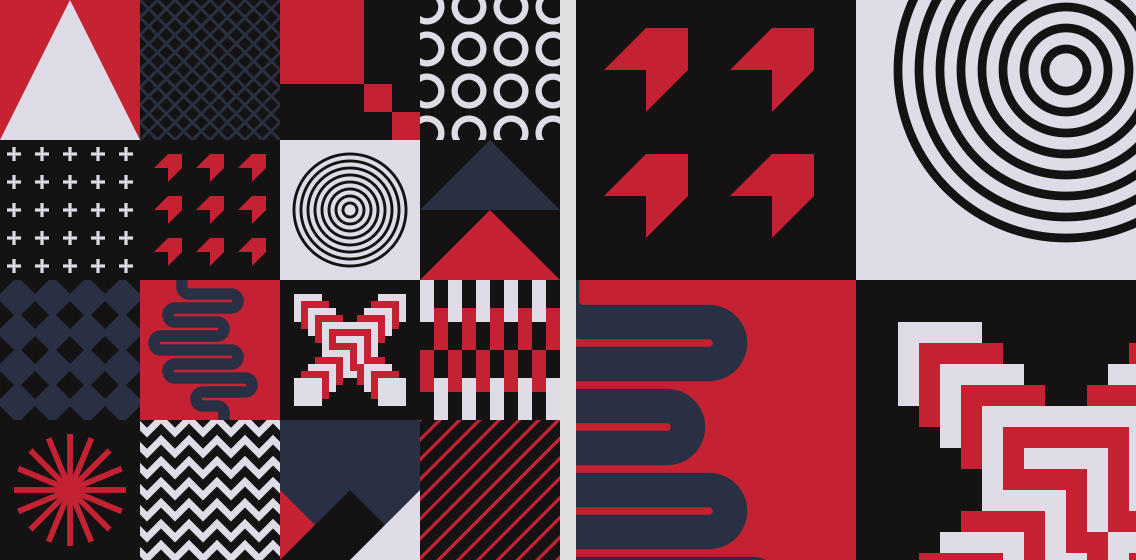
Left: the whole. Right: its middle third, enlarged.
Give the GLSL for this pattern, as a WebGL 2 fragment shader.

```glsl
#version 300 es
precision highp float;
// A four by four patchwork of flat geometric tiles in black, navy, red and pale
// grey. Each tile has local coordinates from 0 to 1 with y running down, and
// layers signed distance shapes; repeats come from folding the coordinates.
uniform vec2 u_resolution;
out vec4 fragColor;

const vec3 BLACK = vec3(0.078, 0.071, 0.075);
const vec3 NAVY = vec3(0.165, 0.188, 0.263);
const vec3 RED = vec3(0.769, 0.129, 0.200);
const vec3 PALE = vec3(0.873, 0.861, 0.905);
const float TAU = 6.2831853;
const float DIAG = 0.7071;

// Paints ink over base where the distance d is negative, with a smoothed edge.
vec3 paint(vec3 base, vec3 ink, float d, float px) {
  return mix(base, ink, clamp(0.5 - d / px, 0.0, 1.0));
}

// Folds x into a cell of the given size, centred on zero.
float fold(float x, float size) { return x - size * floor(x / size + 0.5); }
vec2 fold(vec2 p, float size) { return p - size * floor(p / size + 0.5); }

float box(vec2 p, vec2 lo, vec2 hi) {
  vec2 d = abs(p - 0.5 * (lo + hi)) - 0.5 * (hi - lo);
  return max(d.x, d.y);
}

float stripes(float x, float size, float halfWidth) {
  return abs(fold(x, size)) - halfWidth;
}

// Downward widening wedge; spread is its half width per unit of height.
float wedge(vec2 p, float spread) {
  return (abs(p.x) - spread * p.y) / sqrt(1.0 + spread * spread);
}

float crosses(vec2 p, float size, float arm, float halfWidth) {
  vec2 q = abs(fold(p - 0.5 * size, size));
  return max(max(q.x, q.y) - arm, min(q.x, q.y) - halfWidth);
}

// Three by three arrowheads pointing to the upper right.
float arrows(vec2 p) {
  vec2 q = fold(p - 0.2, 0.3);
  float band = (abs(q.x + q.y) - 0.1) * DIAG;
  float notch = min(-q.x, q.y);
  return max(max(band, notch), box(q, vec2(-0.1), vec2(0.1)));
}

// Winding ribbon: level rows joined by round turns on alternate sides.
float ribbon(vec2 p, float halfWidth) {
  float turns[10] = float[10](0.35, 0.65, 0.25, 0.55, 0.15, 0.65, 0.25, 0.75, 0.45, 0.55);
  float d = 1.0;
  for (int k = 0; k < 10; k++) {
    vec2 q = p - vec2(turns[k], 0.05 + 0.1 * float(k));
    if (k == 0) q.y = max(q.y, 0.0);
    if (k == 9) q.y = min(q.y, 0.0);
    float side = k % 2 == 0 ? -1.0 : 1.0;
    if (side * q.x >= 0.0) d = min(d, abs(length(q) - 0.05));
    if (k < 9) {
      float lo = min(turns[k], turns[k + 1]), hi = max(turns[k], turns[k + 1]);
      d = min(d, length(p - vec2(clamp(p.x, lo, hi), 0.1 + 0.1 * float(k))));
    }
  }
  return d - halfWidth;
}

// Overlapping squares that step down one diagonal, then down the other.
vec3 squareTrails(vec2 p, float px) {
  vec3 c = BLACK;
  for (int k = 0; k < 26; k++) {
    int i = k % 13;
    float along = 0.1 + 0.05 * float(i);
    vec2 corner = vec2(k < 13 ? along : 0.8 - along, along);
    c = paint(c, i % 2 == 0 ? PALE : RED, box(p, corner, corner + 0.2), px);
  }
  return c;
}

float starburst(vec2 p, float rays, float reach, float halfWidth) {
  float a = fold(atan(p.y, p.x), TAU / rays);
  vec2 q = length(p) * vec2(cos(a), sin(a));
  return max(q.x - reach, abs(q.y) - halfWidth);
}

float zigzag(vec2 p, float width, float size, float halfHeight) {
  return stripes(p.y + abs(fold(p.x, width)), size, halfHeight) * DIAG;
}

// Staggered bars: odd columns are the even ones turned upside down.
vec3 bars(vec2 p, float px) {
  float column = floor(p.x * 10.0);
  float y = mod(column, 2.0) < 0.5 ? p.y : 1.0 - p.y;
  vec3 c = paint(BLACK, PALE, y - 0.3, px);
  return paint(c, RED, abs(y - 0.65) - 0.15, px);
}

vec3 tile(int id, vec2 p, float px) {
  vec2 m = p - 0.5;
  vec3 c = BLACK;
  if (id == 0) return paint(RED, PALE, wedge(vec2(m.x, p.y), 0.5), px);
  if (id == 1) return paint(c, NAVY, min(stripes(p.x + p.y, 0.125, 0.015), stripes(p.x - p.y, 0.125, 0.015)) * DIAG, px);
  if (id == 2) {
    float d = min(box(p, vec2(0.0), vec2(0.6)), box(p, vec2(0.6), vec2(0.8)));
    return paint(c, RED, min(d, box(p, vec2(0.8), vec2(1.0))), px);
  }
  if (id == 3) return paint(c, PALE, abs(length(fold(p - 0.05, 0.3)) - 0.1025) - 0.0225, px);
  if (id == 4) return paint(c, PALE, crosses(p, 0.2, 0.05, 0.0115), px);
  if (id == 5) return paint(c, RED, arrows(p), px);
  if (id == 6) {
    float r = length(m);
    return paint(PALE, c, max(stripes(r, 0.05, 0.0104), abs(r - 0.225) - 0.2), px);
  }
  if (id == 7) return paint(c, p.y < 0.5 ? NAVY : RED, wedge(vec2(m.x, mod(p.y, 0.5)), 1.0), px);
  if (id == 8) return paint(NAVY, c, (dot(abs(fold(p, 0.25)), vec2(1.0)) - 0.1) * DIAG, px);
  if (id == 9) return paint(RED, NAVY, ribbon(p, 0.041), px);
  if (id == 10) return squareTrails(p, px);
  if (id == 11) return bars(p, px);
  if (id == 12) return paint(c, RED, starburst(m, 16.0, 0.4, 0.0208), px);
  if (id == 13) return paint(c, PALE, zigzag(p - vec2(0.05, 0.09), 0.2, 0.15, 0.035), px);
  if (id == 14) {
    c = paint(NAVY, RED, (p.x - p.y + 0.5) * DIAG, px);
    c = paint(c, BLACK, wedge(m, 1.0), px);
    return paint(c, PALE, (1.5 - p.x - p.y) * DIAG, px);
  }
  return paint(c, RED, stripes((p.x + p.y) * DIAG, 0.1, 0.0115), px);
}

void main() {
  vec2 uv = gl_FragCoord.xy / u_resolution;
  vec2 grid = vec2(uv.x, 1.0 - uv.y) * 4.0;
  ivec2 cell = ivec2(floor(grid));
  float px = 4.0 / min(u_resolution.x, u_resolution.y);
  fragColor = vec4(tile(cell.y * 4 + cell.x, fract(grid), px), 1.0);
}
```
